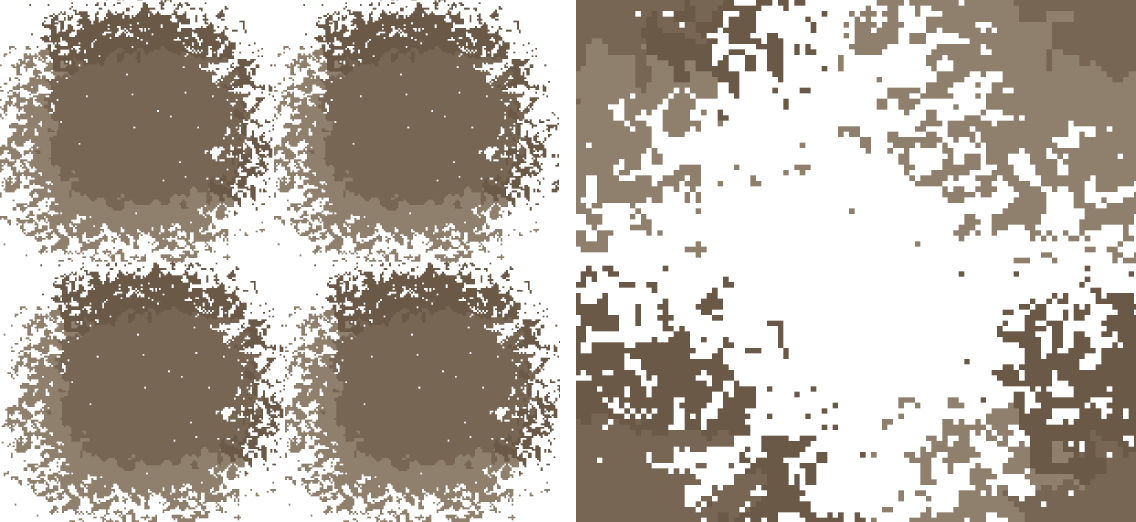
Left, the full canvas; right, a detail of the centre.
Write a Shadertoy shader that draws this pattern.

```glsl
float hash(vec2 p) {
    vec3 q = fract(vec3(p.xyx) * 0.1031);
    q += dot(q, q.yzx + 33.33);
    return fract((q.x + q.y) * q.z);
}

float valueNoise(vec2 p) {
    vec2 i = floor(p), f = fract(p);
    f = f * f * (3.0 - 2.0 * f);
    return mix(mix(hash(i), hash(i + vec2(1, 0)), f.x),
               mix(hash(i + vec2(0, 1)), hash(i + vec2(1, 1)), f.x), f.y);
}

// Radius of a rounded square, between a circle and a box
float squircle(vec2 p) {
    p = pow(abs(p), vec2(2.5));
    return pow(p.x + p.y, 0.4);
}

float bump(vec2 p, vec2 centre, vec2 size) {
    vec2 d = (p - centre) / size;
    return exp(-dot(d, d));
}

// One frayed patch, evaluated on a grid of square grains
vec3 patchColour(vec2 grain) {
    vec2 u = (grain + 0.5 - vec2(74.0, 70.0)) / 72.0;
    float angle = atan(u.y, u.x);

    // Frayed rim, with a few worn chips
    float radius = squircle(u) - 0.02 * cos(3.0 * angle + 1.2);
    radius += 0.38 * bump(u, vec2(0.61, -0.14), vec2(0.08, 0.045));
    radius += 0.20 * bump(u, vec2(0.64, 0.49), vec2(0.09, 0.12));
    radius += 0.24 * bump(u, vec2(-0.50, 0.52), vec2(0.03, 0.10));
    float fray = 0.55 * valueNoise(grain * 0.42 + 11.0)
               + 0.25 * valueNoise(grain * 0.13 + 47.0)
               + 0.20 * hash(grain + 5.0);
    bool worn = radius + 0.9 * (fray - 0.5) > 0.89;
    bool speck = hash(grain + 210.0) > 0.9975;
    if (worn || speck) return vec3(1.0);

    // Flat middle inside a ragged shaded band
    float mottle = 0.65 * valueNoise(grain * 0.20 + 83.0)
                 + 0.35 * valueNoise(grain * 0.45 + 29.0) - 0.5;
    float middle = squircle((u - vec2(0.083, 0.045)) / vec2(0.75, 0.58));
    if (middle + 0.45 * mottle < 1.0) return vec3(0.47, 0.40, 0.33);

    // Band is dark at the upper right, light at the lower left
    float side = dot(u, vec2(0.63, 0.77)) + 0.2 * mottle;
    return side > 0.05 ? vec3(0.42, 0.35, 0.28) : vec3(0.56, 0.50, 0.43);
}

// Two columns and two rows, the lower row shifted to the right
vec3 pattern(vec2 p) {
    vec2 cell = vec2(0.525, 0.4986);
    float row = clamp(floor(p.y / cell.y), 0.0, 1.0);
    p.x -= 0.021 * (1.0 - row);
    float column = clamp(floor(p.x / cell.x), 0.0, 1.0);
    vec2 local = p - vec2(column, row) * cell;
    return patchColour(floor(local / 0.0035));
}

void mainImage(out vec4 fragColor, in vec2 fragCoord) {
    // Average a 3 by 3 set of samples to smooth the grain edges
    vec3 colour = vec3(0.0);
    for (int y = -1; y <= 1; y++) {
        for (int x = -1; x <= 1; x++) {
            vec2 offset = vec2(x, y) / 3.0;
            colour += pattern((fragCoord + offset) / iResolution.y);
        }
    }
    fragColor = vec4(colour / 9.0, 1.0);
}
```
